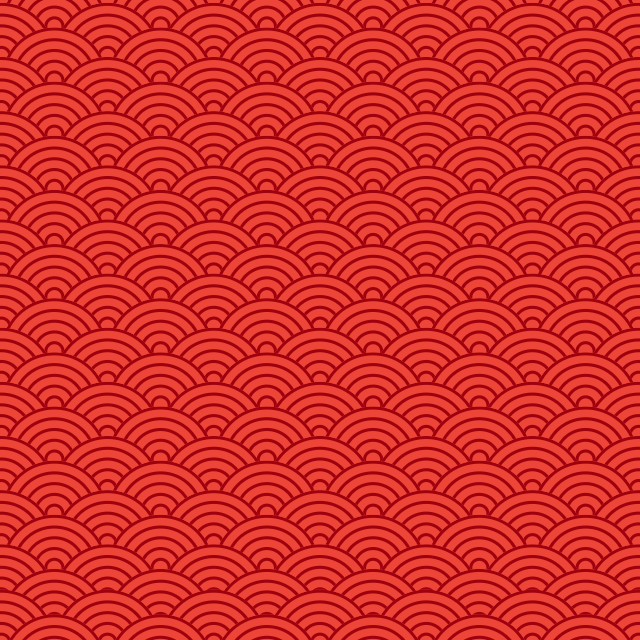
A Shadertoy shader for this pattern:

```glsl
#define PERIOD 0.166        // horizontal distance between scales
#define PAIR_HEIGHT 0.0846  // vertical distance between row pairs
#define ROW_GAP 0.0461      // drop from the first to the second row of a pair
#define FIRST_CREST 0.0453  // depth of the first row's crest below the top
#define RADIUS 0.083
#define RING_STEP 0.0168
#define LINE_WIDTH 0.0048
#define LAST_RING 4.0
#define SHORT_ROW 21        // rows from here on sit slightly higher
#define SHORT_RISE 0.0137
#define FILL_COLOR vec3(0.93, 0.27, 0.22)
#define LINE_COLOR vec3(0.62, 0.00, 0.05)

// Antialiased coverage of the region where the signed distance is negative
float coverage(float signedDist, float pixel) {
    return clamp(0.5 - signedDist / pixel, 0.0, 1.0);
}

// Signed distance to the nearest concentric line of a scale
float ringLines(float r) {
    float depth = RADIUS - 0.5 * LINE_WIDTH - r;
    float ring = clamp(round(depth / RING_STEP), 0.0, LAST_RING);
    return abs(depth - ring * RING_STEP) - 0.5 * LINE_WIDTH;
}

// Vector from the nearest scale centre in a row
vec2 scaleOffset(vec2 p, int row) {
    float odd = float(row & 1);
    float crest = FIRST_CREST + float(row >> 1) * PAIR_HEIGHT + odd * ROW_GAP;
    if (row >= SHORT_ROW) crest -= SHORT_RISE;

    // Odd rows have a scale on the centre line, even rows straddle it
    float x = (p.x - 0.5) / PERIOD + 0.5 * (1.0 - odd);
    float centerY = crest - 0.5 * LINE_WIDTH + RADIUS;
    return vec2((x - round(x)) * PERIOD, p.y - centerY);
}

void mainImage(out vec4 fragColor, in vec2 fragCoord) {
    float pixel = 1.0 / iResolution.y;
    vec2 p = fragCoord * pixel;
    p.y = 1.0 - p.y;

    // Each lower row overlaps the rows above it
    vec3 color = FILL_COLOR;
    for (int row = -4; row <= 23; row++) {
        float r = length(scaleOffset(p, row));
        vec3 scale = mix(FILL_COLOR, LINE_COLOR, coverage(ringLines(r), pixel));
        color = mix(color, scale, coverage(r - RADIUS, pixel));
    }
    fragColor = vec4(color, 1.0);
}
```
